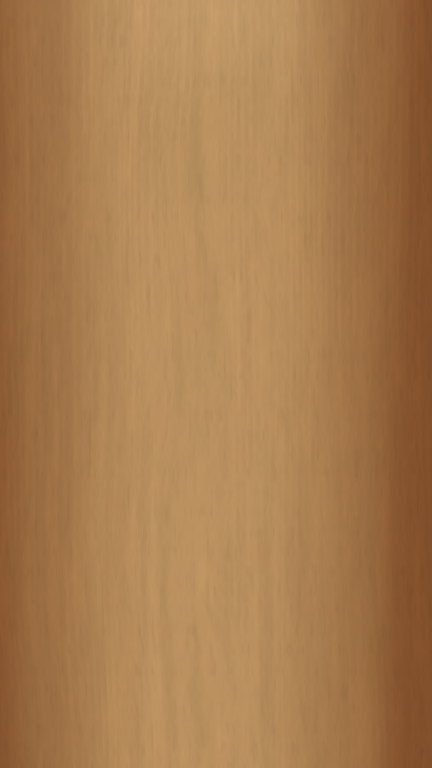
Reproduce this texture procedurally as a Shadertoy shader.

```glsl
float hash(vec2 p) {
    vec3 q = fract(p.xyx * vec3(0.1031, 0.1030, 0.0973));
    q += dot(q, q.yzx + 33.33);
    return fract((q.x + q.y) * q.z);
}

float noise(vec2 p) {
    vec2 cell = floor(p), f = fract(p);
    f = f * f * (3.0 - 2.0 * f);
    float low = mix(hash(cell), hash(cell + vec2(1, 0)), f.x);
    float high = mix(hash(cell + vec2(0, 1)), hash(cell + vec2(1, 1)), f.x);
    return mix(low, high, f.y);
}

// Signed sum of fibre layers, each finer and shorter than the last
float fibres(vec2 p) {
    float sum = 0.0, weight = 0.5;
    vec2 scale = vec2(38.0, 2.0);
    for (int i = 0; i < 4; i++) {
        sum += weight * (noise(p * scale + float(i) * 17.3) - 0.5);
        scale *= vec2(1.7, 3.1);
        weight *= 0.8;
    }
    return sum;
}

// Horizontal light falloff, brightest left of centre
float sheen(float x) {
    float left = smoothstep(-0.22, 0.43, x);
    float right = 1.0 - smoothstep(0.52, 1.12, x);
    return left * right;
}

vec3 woodColor(float tone) {
    vec3 color = mix(vec3(0.51, 0.315, 0.17), vec3(0.61, 0.43, 0.26), smoothstep(0.1, 0.5, tone));
    return mix(color, vec3(0.725, 0.565, 0.37), smoothstep(0.4, 1.0, tone));
}

void mainImage(out vec4 fragColor, in vec2 fragCoord) {
    vec2 uv = fragCoord / iResolution.xy;
    vec2 p = vec2(uv.x, uv.y * iResolution.y / iResolution.x);

    // Grain bends slowly, most near the heart of the board
    float heart = exp(-pow((uv.x - 0.46) / 0.13, 2.0));
    float bend = (noise(vec2(p.x * 3.0, p.y * 2.2)) - 0.5) * (0.025 + 0.04 * heart);
    vec2 grainPos = vec2(p.x + bend, p.y);

    // Broad light, with long soft bands across the board
    float tone = sheen(uv.x);
    tone += 0.07 * (noise(vec2(grainPos.x * 13.0, p.y * 0.5)) - 0.5);
    tone += 0.05 * (uv.y - 0.5);
    vec3 color = woodColor(clamp(tone, 0.0, 1.0));

    // Fine fibres and regular growth lines
    float grain = 0.075 * fibres(grainPos);
    float phase = grainPos.x * 62.0 + 2.5 * noise(vec2(grainPos.x * 9.0, p.y * 0.8));
    float lineWidth = max(fwidth(phase), 0.12);
    float growth = smoothstep(0.3 + lineWidth, 0.3 - lineWidth, abs(fract(phase) - 0.5));
    float lineMask = noise(vec2(grainPos.x * 16.0, p.y * 1.5 + 8.0));
    grain -= 0.022 * (growth - 0.6) * lineMask;

    // Short pores
    float pores = noise(vec2(grainPos.x * 150.0, p.y * 22.0));
    grain -= 0.025 * smoothstep(0.68, 0.95, pores);
    color *= 1.0 + grain;

    // Glow along the top centre
    float glow = smoothstep(0.82, 1.0, uv.y) * exp(-pow((uv.x - 0.48) / 0.26, 2.0));
    color += glow * vec3(0.03, 0.035, 0.035);

    fragColor = vec4(color, 1.0);
}
```
